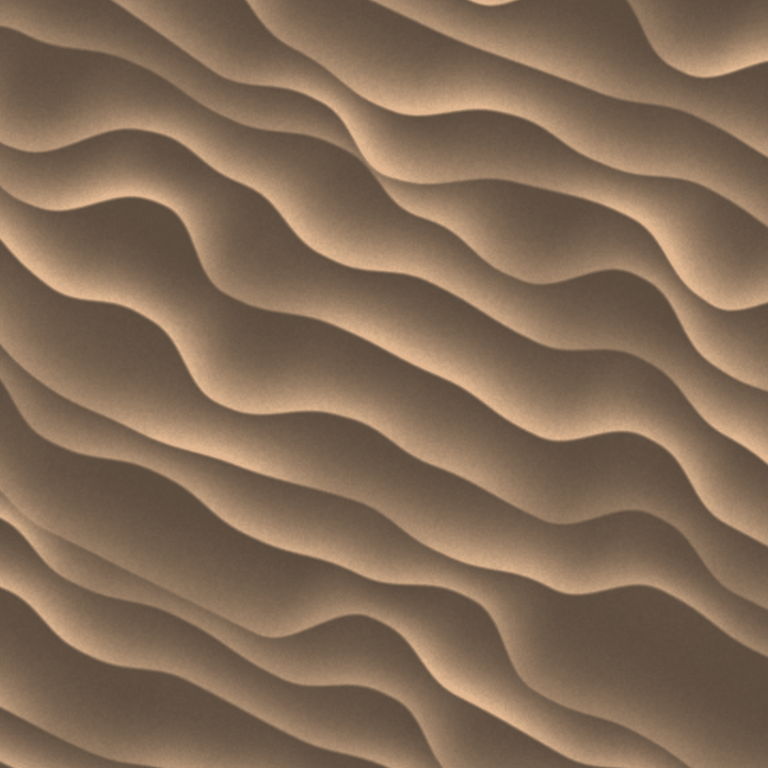
A WebGL 1 fragment shader for this texture:

```glsl
precision highp float;
uniform vec2 u_resolution;

const vec3 SHADE_COLOR = vec3(0.365, 0.303, 0.248);
const vec3 LIGHT_COLOR = vec3(0.850, 0.695, 0.550);
const float TILT = 0.45;           // downhill angle of the crests, radians
const float ROW_SPACING = 0.088;
const float WOBBLE_FREQ = 7.0;
const float WOBBLE_SIZE = 0.052;
const float DRIFT_FREQ = 2.3;
const float DRIFT_SIZE = 0.035;
const float SLOPE_STEP = 0.006;
const float GLOW_WIDTH = 0.038;
const float SHADOW_WIDTH = 0.018;
const float SHADOW_DEPTH = 0.6;
const float EDGE_SOFTNESS = 0.0035;
const float GRAIN_FREQ = 360.0;
const float GRAIN_SIZE = 0.055;

float hash(vec2 p) {
  vec3 q = fract(vec3(p.xyx) * 0.1031);
  q += dot(q, q.yzx + 33.33);
  return fract((q.x + q.y) * q.z);
}

// Smooth value noise from -1 to 1
float noise(vec2 p) {
  vec2 cell = floor(p);
  vec2 f = fract(p);
  f = f * f * f * (f * (f * 6.0 - 15.0) + 10.0);
  float bottom = mix(hash(cell), hash(cell + vec2(1.0, 0.0)), f.x);
  float top = mix(hash(cell + vec2(0.0, 1.0)), hash(cell + vec2(1.0, 1.0)), f.x);
  return 2.0 * mix(bottom, top, f.y) - 1.0;
}

float wobble(float along, float row) {
  return noise(vec2(along * WOBBLE_FREQ + row * 0.37, row * 0.8 + 40.0));
}

// Height of one crest line across the tilted rows
float crestLine(float along, float row) {
  float drift = noise(vec2(along * DRIFT_FREQ + 7.0, row * 0.45 + 90.0));
  return row * ROW_SPACING + WOBBLE_SIZE * wobble(along, row) + DRIFT_SIZE * drift;
}

// Sunlit faces above each crest, shadowed slip faces below it
float duneLight(vec2 p) {
  float baseRow = floor(p.y / ROW_SPACING);
  float glowSum = 0.0;
  float shadow = 1.0;
  for (int i = -4; i <= 4; i++) {
    float row = baseRow + float(i);
    float rise = crestLine(p.x + SLOPE_STEP, row) - crestLine(p.x - SLOPE_STEP, row);
    float slope = rise / (2.0 * SLOPE_STEP);
    float dist = (p.y - crestLine(p.x, row)) * inversesqrt(1.0 + slope * slope);

    float strength = 0.80 + 0.42 * noise(vec2(p.x * 5.0 + row * 0.61, row + 150.0));
    float width = GLOW_WIDTH * (1.0 - 0.35 * wobble(p.x, row));
    float above = smoothstep(-EDGE_SOFTNESS, EDGE_SOFTNESS, dist);

    float glow = above * strength * exp(-pow(max(dist, 0.0) / width, 1.3));
    glowSum += glow * glow * glow;
    float slipShade = exp(min(dist, 0.0) / SHADOW_WIDTH) * (1.0 - above);
    shadow *= 1.0 - SHADOW_DEPTH * min(strength, 1.0) * slipShade;
  }
  return pow(glowSum + 0.000001, 1.0 / 3.0) * shadow;
}

void main() {
  vec2 uv = gl_FragCoord.xy / u_resolution.y;
  float c = cos(TILT);
  float s = sin(TILT);
  vec2 p = vec2(c * uv.x - s * uv.y, s * uv.x + c * uv.y);

  float light = duneLight(p);
  light += 0.025 * noise(p * vec2(6.0, 14.0) + 20.0);

  // Sand grain, stronger in the light
  float grain = 0.65 * noise(uv * GRAIN_FREQ) + 0.35 * noise(p * GRAIN_FREQ * 0.5 + 300.0);
  light += GRAIN_SIZE * grain * (0.5 + light);

  vec3 color = mix(SHADE_COLOR, LIGHT_COLOR, clamp(light, 0.0, 1.05));
  gl_FragColor = vec4(color, 1.0);
}
```
